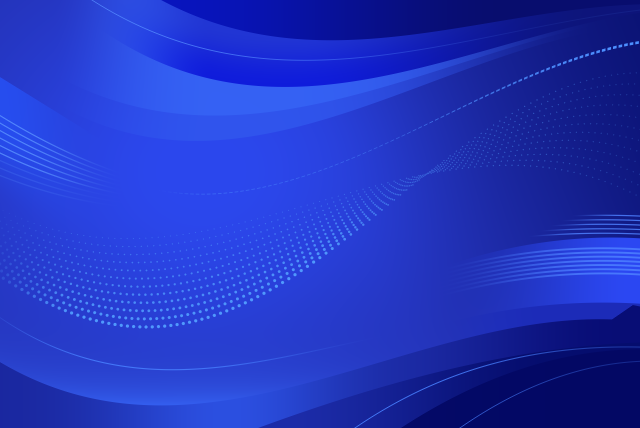
This background is drawn by a Shadertoy shader. Its source:

```glsl
// Abstract blue backdrop: layered translucent waves, hairlines and a twisted ribbon of dots.
// Every wave edge is a cubic through four heights at x = 0, 0.5, 1 and 1.5, in canvas
// heights; layers are painted back to front with soft horizontal fades.

float pixel;

// Cubic through four equally spaced heights
float wave(float x, vec4 h) {
    float t = 2.0 * x, a = t - 1.0, b = t - 2.0, c = t - 3.0;
    return (-h.x * a * b * c + 3.0 * h.y * t * b * c - 3.0 * h.z * t * a * c + h.w * t * a * b) / 6.0;
}

// Antialiased half plane: 1 where d is positive
float fill(float d) { return clamp(d / pixel + 0.5, 0.0, 1.0); }

// Line coverage; lines thinner than a pixel become fainter
float stroke(float d, float halfWidth) {
    return clamp((halfWidth - abs(d)) / pixel + 0.5, 0.0, 1.0) * min(1.0, 2.0 * halfWidth / pixel);
}

float bump(float x, float center, float width) {
    float d = (x - center) / width;
    return exp(-d * d);
}

vec3 backdrop(vec2 p) {
    float away = length((p - vec2(0.47, 0.6)) * vec2(0.85, 1.0));
    vec3 col = mix(vec3(0.17, 0.28, 0.93), vec3(0.14, 0.20, 0.73), smoothstep(0.05, 0.65, away));
    return mix(col, vec3(0.04, 0.07, 0.45), smoothstep(0.8, 1.8, p.x + 0.4 * (p.y - 0.5)));
}

vec3 topWaves(vec3 col, vec2 p) {
    float x = p.x, fadeRight = 1.0 - smoothstep(0.65, 1.4, x);
    float outer = p.y - wave(x, vec4(0.854, 0.672, 0.805, 0.941));
    float middle = p.y - wave(x, vec4(0.912, 0.730, 0.828, 0.961));
    float inner = p.y - wave(x, vec4(1.158, 0.814, 0.846, 0.971));
    float crest = p.y - wave(x, vec4(1.35, 0.947, 0.924, 0.990));
    col = mix(col, vec3(0.19, 0.34, 0.93), fill(outer) * smoothstep(0.12, 0.5, x) * fadeRight * 0.85);
    col = mix(col, vec3(0.21, 0.39, 0.96), fill(middle) * smoothstep(0.12, 0.5, x) * fadeRight * 0.85);
    vec3 deep = mix(vec3(0.06, 0.11, 0.86), vec3(0.13, 0.21, 0.83), smoothstep(0.0, 0.13, inner));
    deep = mix(deep, vec3(0.05, 0.08, 0.48), smoothstep(0.7, 1.4, x));
    col = mix(col, deep, fill(inner) * smoothstep(0.22, 0.5, x));
    vec3 night = mix(vec3(0.03, 0.08, 0.74), vec3(0.03, 0.05, 0.43), smoothstep(0.4, 1.2, x));
    col = mix(col, night, fill(crest));
    float hair = stroke(p.y - wave(x, vec4(1.18, 0.881, 0.887, 0.977)), 0.0011);
    return mix(col, vec3(0.33, 0.54, 1.0), hair * mix(0.85, 0.1, smoothstep(0.3, 1.3, x)));
}

vec3 leftBand(vec3 col, vec2 p) {
    float x = p.x, fade = 1.0 - smoothstep(0.0, 0.25, x);
    float top = 0.82 - 0.62 * x;
    col = mix(col, vec3(0.15, 0.32, 0.97), fill(top - p.y) * smoothstep(0.30, 0.1, top - p.y) * fade * 0.8);
    for (float i = 0.0; i < 9.0; i++) {
        float y = 0.730 - 0.0175 * i - (0.62 - 0.028 * i) * x + 0.5 * x * x;
        float strength = (i < 6.0 ? 0.75 : 0.2) * (1.0 - smoothstep(0.06, 0.29, x));
        col = mix(col, vec3(0.36, 0.58, 1.0), stroke(p.y - y, 0.0016) * strength);
    }
    return col;
}

vec3 rightBand(vec3 col, vec2 p) {
    float x = p.x, fade = smoothstep(1.03, 1.48, x);
    float top = 0.445 - 0.44 * (x - 1.43) * (x - 1.43);
    float bottom = 0.293 - 0.35 * (x - 1.41) * (x - 1.41);
    col = mix(col, vec3(0.17, 0.28, 0.95), fill(top - p.y) * fade);
    col = mix(col, vec3(0.11, 0.17, 0.72), fill(bottom - p.y) * smoothstep(1.03, 1.25, x));
    for (float i = 0.0; i < 12.0; i++) {
        bool upper = i < 5.0;
        float y = upper ? 0.497 - 0.0105 * i : 0.420 - 0.0098 * (i - 5.0);
        y -= (upper ? 0.25 : 0.36) * (x - 1.41) * (x - 1.41);
        float start = upper ? 1.33 - 0.025 * i : 1.02;
        float strength = smoothstep(start, start + (upper ? 0.12 : 0.4), x);
        col = mix(col, vec3(0.30, 0.50, 1.0), stroke(p.y - y, upper ? 0.0014 : 0.0022) * strength * 0.85);
    }
    return col;
}

vec3 bottomWaves(vec3 col, vec2 p) {
    float x = p.x;
    float edge = wave(x, vec4(0.154, 0.061, 0.186, 0.248));
    float above = max(p.y - edge, 0.0);
    col = mix(col, vec3(0.21, 0.39, 0.96), exp(-above / 0.065) * bump(x, 0.38, 0.36) * 0.9);
    // The right end of the wave rises into a cut corner
    edge = max(edge, min(0.244 + 0.69 * (x - 1.416), 0.287 - 0.2 * (x - 1.48)));
    vec3 body = mix(vec3(0.10, 0.15, 0.62), vec3(0.17, 0.31, 0.88), bump(x, 0.53, 0.28));
    body = mix(body, vec3(0.03, 0.05, 0.46), smoothstep(0.95, 1.45, x));
    col = mix(col, body, fill(edge - p.y));
    vec3 shade = mix(vec3(0.11, 0.17, 0.66), vec3(0.02, 0.05, 0.43), smoothstep(0.65, 1.3, x));
    col = mix(col, shade, fill(wave(x, vec4(-0.25, -0.039, 0.125, 0.2)) - p.y));
    float hollow = wave(x, vec4(-1.12, -0.396, 0.039, 0.184));
    col = mix(col, vec3(0.01, 0.03, 0.39), fill(hollow - p.y) * 0.9);
    float left = stroke(p.y - wave(x, vec4(0.258, 0.141, 0.234, 0.18)), 0.0013);
    left *= smoothstep(-0.1, 0.25, x) * (1.0 - smoothstep(0.4, 0.9, x));
    float outer = stroke(p.y - wave(x, vec4(-1.197, -0.3125, 0.096, 0.189)), 0.0013);
    float inner = stroke(p.y - wave(x, vec4(-1.64, -0.654, -0.056, 0.156)), 0.0012);
    float right = max(outer, inner * 0.8) * (1.0 - 0.6 * smoothstep(1.0, 1.5, x));
    return mix(col, vec3(0.28, 0.50, 1.0), max(left, right) * 0.85);
}

// Rows of dots blend between two curves that cross near x = 1
vec3 dotRibbon(vec3 col, vec2 p) {
    float ink = 0.0;
    for (float i = 0.0; i < 12.0; i++) {
        float k = i / 11.0, gap = 0.0145, shift = 0.004 * i;
        float x = (floor((p.x - shift) / gap) + 0.5) * gap + shift;
        float flatRow = wave(x, vec4(0.512, 0.465, 0.594, 0.537));
        float steepRow = 0.533 - 0.297 * cos(2.712 * (x - 0.342));
        float past = smoothstep(0.72, 1.0, x);
        float radius = mix(mix(0.0011, 0.0037, k), 0.0014, past);
        float d = length(p - vec2(x, mix(flatRow, steepRow, k)));
        float strength = mix(mix(0.4, 0.95, k), 0.42, past) * smoothstep(-0.08, 0.2, x);
        ink = max(ink, stroke(d, radius) * strength * (1.0 - 0.5 * smoothstep(1.2, 1.5, x)));
    }
    return mix(col, vec3(0.32, 0.62, 1.0), ink);
}

vec3 dashedArc(vec3 col, vec2 p) {
    float grow = smoothstep(0.9, 1.45, p.x);
    float dash = fill(0.0042 - abs(mod(p.x, 0.013) - 0.0065));
    float arc = stroke(p.y - wave(p.x, vec4(0.789, 0.547, 0.711, 0.902)), mix(0.0010, 0.0031, grow));
    return mix(col, vec3(0.30, 0.56, 1.0), arc * dash * mix(0.5, 1.0, grow) * smoothstep(0.36, 0.5, p.x));
}

void mainImage(out vec4 fragColor, in vec2 fragCoord) {
    vec2 p = fragCoord / iResolution.y;
    pixel = 1.0 / iResolution.y;
    vec3 col = topWaves(backdrop(p), p);
    col = rightBand(leftBand(col, p), p);
    col = bottomWaves(col, p);
    col = dashedArc(dotRibbon(col, p), p);
    fragColor = vec4(col, 1.0);
}
```
